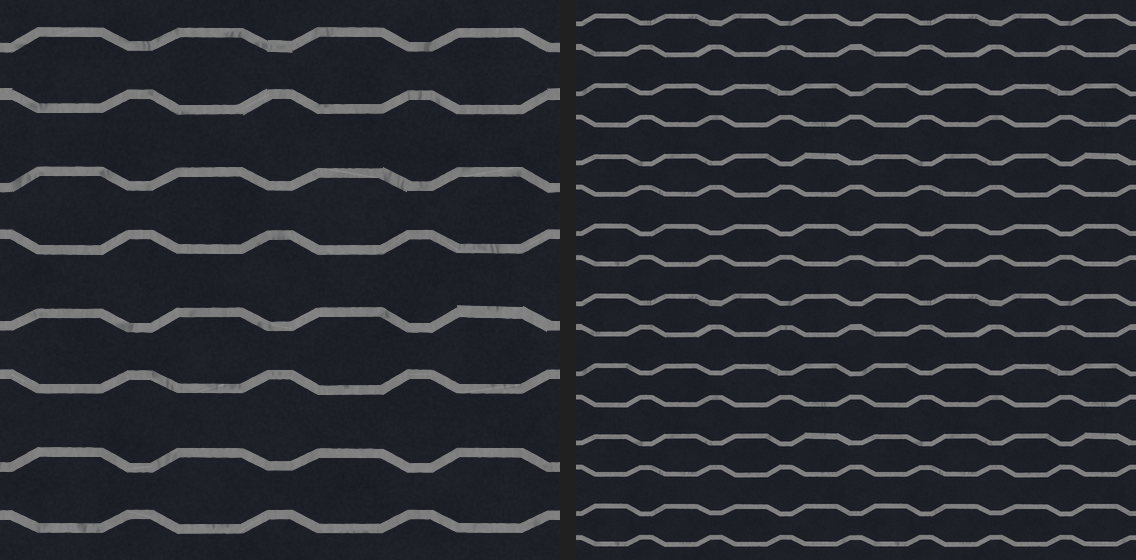
Left: one tile. Right: repeated 2 by 2.
Give the GLSL for this pattern, as a Shadertoy shader.

```glsl
// Rows of worn grey angular wave bands, mirrored in pairs, on dark grained navy.

const float REPEATS = 4.0;           // cells across and down
const float CENTRE_Y = 0.495;        // mirror axis inside a cell
const float BELLY_Y = 0.274;         // band height over the long flat
const float NECK_Y = 0.171;          // band height over the short flat
const float BELLY_HALF = 0.226;      // half length of the long flat
const float NECK_HALF = 0.082;       // half length of the short flat
const float BAND_HALF = 0.034;       // half width of the band
const float MITRE = 0.25;            // end extension, in half widths
const float LEVEL_JITTER = 0.016;    // height variation between flats
const float TILT_JITTER = 0.016;     // rotation variation between pieces
const float ODD_SHARE = 0.06;        // share of thicker, crooked pieces
const float SCRATCH_SHARE = 0.14;    // share of pieces with a light scratch
const vec3 GROUND_LIGHT = vec3(0.122, 0.133, 0.163);
const vec3 GROUND_DARK = vec3(0.095, 0.106, 0.136);
const vec3 BAND_LIGHT = vec3(0.525);
const vec3 BAND_DARK = vec3(0.455);
const vec3 BAND_WORN = vec3(0.32, 0.33, 0.34);

float hash(vec2 p) {
    vec3 q = fract(p.xyx * 0.1031);
    q += dot(q, q.yzx + 33.33);
    return fract((q.x + q.y) * q.z);
}

// Value noise that wraps after "period" cells of the canvas.
float noise(vec2 uv, vec2 period, float seed) {
    vec2 p = uv * period, i = floor(p), f = fract(p);
    f = f * f * (3.0 - 2.0 * f);
    vec2 a = mod(i, period) + seed, b = mod(i + 1.0, period) + seed;
    return mix(mix(hash(a), hash(vec2(b.x, a.y)), f.x),
               mix(hash(vec2(a.x, b.y)), hash(b), f.x), f.y);
}

// Random value of one band piece; pieces wrap around the canvas.
float pieceHash(float piece, float row, float seed) {
    return hash(vec2(mod(piece, 4.0 * REPEATS) + seed, row * 3.0 + seed));
}

// End of flat k (even) of a cell; side is -1 for its left end, 1 for its right.
vec2 flatEnd(float k, float side, float firstPiece, float row) {
    bool belly = mod(k, 4.0) == 2.0;
    float jitter = pieceHash(firstPiece + k, row, 11.0) - 0.5;
    return vec2(0.25 * k - 0.5 + side * (belly ? BELLY_HALF : NECK_HALF),
                (belly ? BELLY_Y : NECK_Y) + jitter * LEVEL_JITTER);
}

float boxDistance(vec2 p, vec2 halfSize) {
    vec2 d = abs(p) - halfSize;
    return length(max(d, 0.0)) + min(max(d.x, d.y), 0.0);
}

void mainImage(out vec4 fragColor, in vec2 fragCoord) {
    vec2 uv = fragCoord / iResolution.xy;
    float pixel = REPEATS / min(iResolution.x, iResolution.y);
    vec2 cell = floor(uv * REPEATS);
    vec2 p = fract(uv * REPEATS) - vec2(0.5, CENTRE_Y);

    // Upper and lower band share one mirrored profile.
    float upper = step(0.0, p.y);
    float row = cell.y * 2.0 + upper;
    float firstPiece = cell.x * 4.0;
    p.y = abs(p.y);

    // Nearest of neck, slope, belly, slope, neck.
    float dist = 1.0, nearest = 0.0, scratch = 0.0;
    for (int n = 0; n < 5; n++) {
        float k = float(n);
        bool slope = (n & 1) == 1;
        vec2 a = slope ? flatEnd(k - 1.0, 1.0, firstPiece, row) : flatEnd(k, -1.0, firstPiece, row);
        vec2 b = slope ? flatEnd(k + 1.0, -1.0, firstPiece, row) : flatEnd(k, 1.0, firstPiece, row);
        float piece = firstPiece + k;
        float odd = step(1.0 - ODD_SHARE, pieceHash(piece, row, 23.0));
        float tilt = (pieceHash(piece, row, 37.0) - 0.5) * TILT_JITTER * (1.0 + 3.0 * odd);
        vec2 along = normalize(b - a);
        along = normalize(along + tilt * vec2(-along.y, along.x));
        vec2 q = p - 0.5 * (a + b);
        q = vec2(dot(q, along), dot(q, vec2(-along.y, along.x)));
        float halfWidth = BAND_HALF * (1.0 + 0.25 * odd);
        float d = boxDistance(q, vec2(0.5 * length(b - a) + MITRE * BAND_HALF, halfWidth));
        if (d < dist) {
            dist = d;
            nearest = piece;
            float lean = (pieceHash(piece, row, 41.0) - 0.5) * 0.6;
            float line = abs(q.y - lean * q.x);
            scratch = step(1.0 - SCRATCH_SHARE, pieceHash(piece, row, 53.0))
                    * (1.0 - smoothstep(0.002, 0.002 + pixel, line));
        }
    }
    dist += (noise(uv, vec2(160.0), 5.0) - 0.5) * 0.003;
    float band = 1.0 - smoothstep(-0.5 * pixel, 0.5 * pixel, dist);

    // Ground: fine leathery grain over faint clouds.
    float grain = 0.6 * noise(uv, vec2(256.0), 7.0) + 0.4 * noise(uv, vec2(400.0), 19.0);
    float cloud = 0.6 * noise(uv, vec2(14.0), 3.0) + 0.4 * noise(uv, vec2(44.0), 29.0);
    float groundTone = 0.64 + 1.1 * (grain - 0.5) + 0.7 * (cloud - 0.5);
    vec3 ground = mix(GROUND_DARK, GROUND_LIGHT, clamp(groundTone, 0.0, 1.2));

    // Band: soft tone, brushed streaks and patches of wear.
    vec2 slanted = uv + vec2(0.006 * noise(uv, vec2(60.0), 31.0), 0.0);
    float streak = noise(slanted, vec2(220.0, 40.0), 13.0);
    float patches = noise(uv, vec2(26.0, 48.0), 43.0);
    float amount = pieceHash(nearest, row, 61.0);
    float wear = smoothstep(0.62, 0.95, patches + 0.25 * (amount - 0.5))
               * smoothstep(0.25, 0.85, streak);
    float bandTone = 0.66 + 0.5 * (streak - 0.5) + 0.4 * (grain - 0.5)
                   + 0.5 * (cloud - 0.5) + 0.25 * (amount - 0.5);
    vec3 paint = mix(BAND_DARK, BAND_LIGHT, clamp(bandTone, 0.0, 1.1));
    paint = mix(paint, BAND_WORN, 0.75 * wear) + 0.07 * scratch * patches;

    fragColor = vec4(mix(ground, paint, band), 1.0);
}
```
